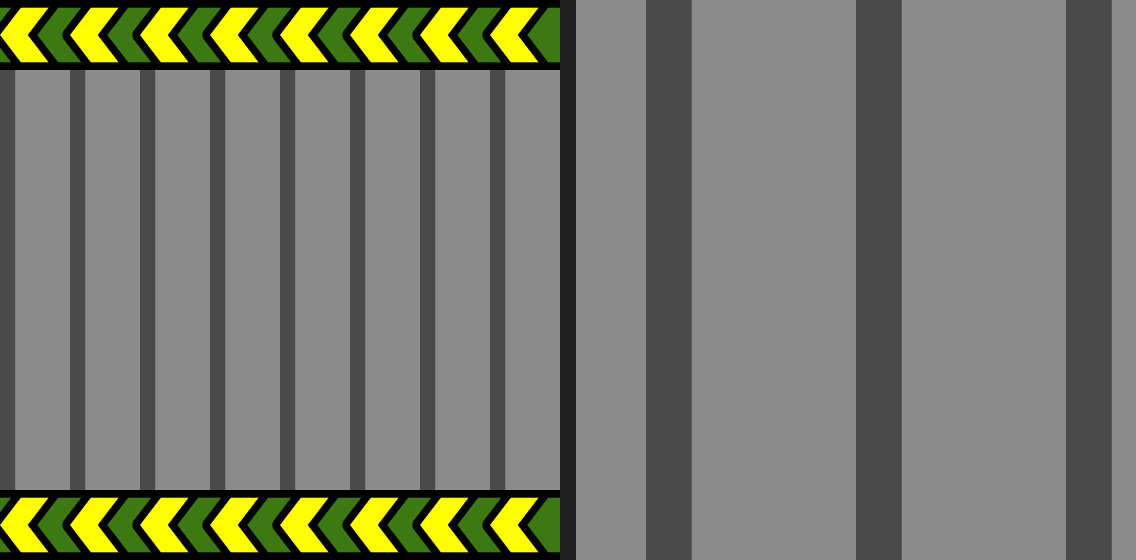
Left: the whole. Right: its middle third, enlarged.
Give the GLSL for this pattern, as a Shadertoy shader.

```glsl
// A grey road with eight dark upright bars between two borders of arrows.
// Space is cut into 8 by 8 tiles; the arrows are signed distances, folded
// about the centre line of each border and given a round black outline.

// Signed distance to a left-pointing chevron with its tip at the origin.
float chevron(vec2 p) {
    p.y = abs(p.y);
    vec2 dir = normalize(vec2(29.0, 38.0));
    float side = p.x * dir.y - p.y * dir.x;
    float outer = length(p - dir * max(dot(p, dir), 0.0));
    if (side > 0.0) outer = -outer;
    return max(outer, side - 0.396 * dir.y);
}

// Antialiased coverage of a shape from its distance and the pixel size.
float cover(float dist, float pixel) {
    return clamp(0.5 - dist / pixel, 0.0, 1.0);
}

void mainImage(out vec4 fragColor, in vec2 fragCoord) {
    vec2 p = fragCoord / iResolution.xy * 8.0;
    float pixel = 8.0 / min(iResolution.x, iResolution.y);

    // Road with one bar at the left of each tile
    float bar = abs(fract(p.x + 0.391) - 0.5) - 0.109;
    vec3 color = mix(vec3(0.545), vec3(0.29), cover(bar, pixel));

    // Both borders share one strip, mirrored top to bottom
    float stripY = min(p.y, 8.0 - p.y) - 0.5;
    float tile = floor(p.x);
    float arrow = 10.0;
    for (int i = 0; i < 2; i++) {
        float id = tile + float(i);
        if (id < 8.0) arrow = min(arrow, chevron(vec2(p.x - id, stripY)));
    }

    // Green ground, black outline, yellow arrow, then black rails
    vec3 strip = mix(vec3(0.235, 0.475, 0.075), vec3(0.0), cover(arrow - 0.109, pixel));
    strip = mix(strip, vec3(1.0, 1.0, 0.0), cover(arrow, pixel));
    strip *= cover(abs(stripY) - 0.39, pixel);

    color = mix(color, strip, cover(stripY - 0.5, pixel));
    fragColor = vec4(color, 1.0);
}
```
